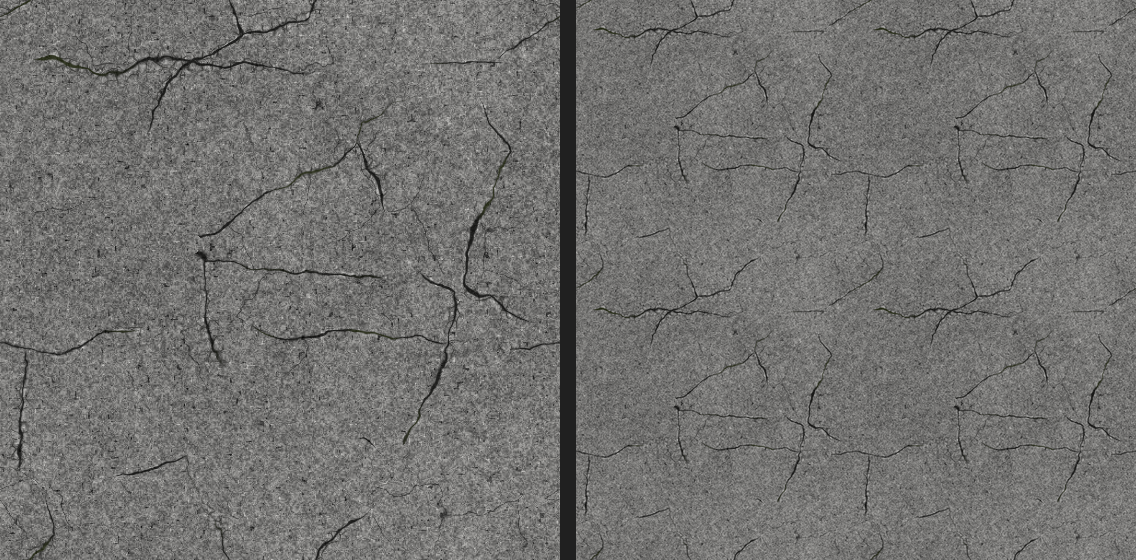
Left, the tile; right, the same tile 2 across and 2 down.
Give the GLSL for this texture, as a WebGL 2 fragment shader.

```glsl
#version 300 es
precision highp float;
// Weathered grey concrete with branching cracks, crumbled edges and pale scratches; tiles.
uniform vec2 u_resolution;
out vec4 fragColor;

// Three random values for a lattice cell that repeats every n cells.
vec3 hashCell(vec2 cell, vec2 n, float seed) {
  uvec3 v = uvec3(vec3(floor(mod(cell + 0.5, n)), seed + n.x));
  v = v * 1664525u + 1013904223u;
  v.x += v.y * v.z; v.y += v.z * v.x; v.z += v.x * v.y;
  v ^= v >> 16u;
  v.x += v.y * v.z; v.y += v.z * v.x; v.z += v.x * v.y;
  return vec3(v >> 8u) / 16777216.0;
}

float noise(vec2 uv, float n, float seed) {
  vec2 p = uv * n, c = floor(p), f = p - c;
  f = f * f * (3.0 - 2.0 * f);
  float a = hashCell(c, vec2(n), seed).x;
  float b = hashCell(c + vec2(1, 0), vec2(n), seed).x;
  float d = hashCell(c + vec2(0, 1), vec2(n), seed).x;
  float e = hashCell(c + vec2(1, 1), vec2(n), seed).x;
  return mix(mix(a, b, f.x), mix(d, e, f.x), f.y);
}

float fbm(vec2 uv, float n, float seed) {
  float sum = 0.0, gain = 0.5;
  for (int i = 0; i < 4; i++) {
    sum += gain * noise(uv, n, seed);
    n *= 2.0;
    gain *= 0.5;
  }
  return sum / 0.9375;
}

// Distance to the borders of scattered cells; only a share of the borders exists.
float borderDistance(vec2 uv, vec2 n, float keep, float seed) {
  vec2 base = floor(uv * n), nearCell = base, nearPos = vec2(0);
  float best = 9.0;
  for (int k = 0; k < 9; k++) {
    vec2 c = base + vec2(k % 3 - 1, k / 3 - 1);
    vec2 r = (c + 0.1 + 0.8 * hashCell(c, n, seed).xy) / n - uv;
    if (dot(r, r) < best) { best = dot(r, r); nearCell = c; nearPos = r; }
  }
  float d = 1.0;
  for (int k = 0; k < 25; k++) {
    vec2 c = nearCell + vec2(k % 5 - 2, k / 5 - 2);
    if (c == nearCell) continue;
    vec2 pairKey = mod(c, n) + mod(nearCell, n);
    if (hashCell(pairKey, 2.0 * n, seed + 7.0).z > keep) continue;
    vec2 r = (c + 0.1 + 0.8 * hashCell(c, n, seed).xy) / n - uv;
    d = min(d, dot(0.5 * (r + nearPos), normalize(r - nearPos)));
  }
  return d;
}

// Long crack running across the whole width, closing up here and there.
float longCrack(vec2 p, float height, float seed) {
  float gap = max(0.0, noise(vec2(p.x, 0.0), 6.0, seed) - 0.62);
  return abs(fract(p.y - height + 0.5) - 0.5) + 0.03 * gap;
}

float line(float d, float width, float soft) {
  return 1.0 - smoothstep(width - soft, width + soft, d);
}

// Short, slightly curved pale scratches.
float scratches(vec2 uv, float soft) {
  float sum = 0.0;
  vec2 n = vec2(8), base = floor(uv * n);
  for (int k = 0; k < 9; k++) {
    vec2 c = base + vec2(k % 3 - 1, k / 3 - 1);
    vec3 h = hashCell(c, n, 31.0), g = hashCell(c, n, 32.0);
    vec2 q = uv - (c + h.xy) / n;
    float a = (h.z - 0.5) * 2.2, len = 0.008 + 0.025 * g.y;
    q = mat2(cos(a), -sin(a), sin(a), cos(a)) * q;
    q.y += 0.002 * sin(q.x * 130.0 + g.z * 6.0);
    float d = length(vec2(max(abs(q.x) - len, 0.0), q.y));
    sum = max(sum, step(g.x, 0.4) * line(d, 0.0005, soft));
  }
  return sum;
}

void main() {
  vec2 uv = gl_FragCoord.xy / u_resolution;
  float soft = max(0.0013, 0.8 / min(u_resolution.x, u_resolution.y));

  // Jagged domain for the cracks
  vec2 bend = vec2(fbm(uv, 5.0, 1.0), fbm(uv, 5.0, 2.0)) - 0.5;
  vec2 jag = vec2(fbm(uv, 32.0, 3.0), fbm(uv, 32.0, 4.0)) - 0.5;
  vec2 p = uv + 0.11 * bend + 0.016 * jag;

  // Concrete: broad stains, then grain of several sizes
  float tone = 0.465 + 0.11 * (fbm(uv, 6.0, 5.0) - 0.5) + 0.09 * (noise(uv, 90.0, 6.0) - 0.5);
  tone += 0.24 * (noise(uv + 0.0006, 512.0, 8.0) - 0.5);
  tone += 0.17 * (noise(uv, 256.0, 9.0) - 0.5);
  tone -= 0.22 * smoothstep(0.86, 0.97, noise(uv, 170.0, 10.0));
  tone += 0.18 * smoothstep(0.88, 0.98, noise(uv, 190.0, 11.0));
  vec3 color = tone * vec3(1.0, 0.995, 0.98);

  // Hairline cracks and scratches
  float hair = borderDistance(p + 0.012 * jag, vec2(9, 8), 0.5, 12.0);
  float hairFade = smoothstep(0.35, 0.7, noise(uv, 11.0, 13.0));
  color *= 1.0 - 0.55 * hairFade * line(hair, 0.0007, soft);
  color = mix(color, vec3(0.66, 0.65, 0.63), 0.6 * scratches(uv + 0.006 * jag, soft));

  // Main cracks
  float branch = borderDistance(p, vec2(3, 4), 0.52, 14.0);
  branch += 0.02 * max(0.0, noise(uv, 7.0, 15.0) - 0.65);
  float crack = min(branch, min(longCrack(p, 0.39, 16.0), longCrack(p, 0.89, 17.0)));

  // Crumbled stones beside them
  float rubble = smoothstep(0.52, 0.68, noise(uv, 7.0, 18.0)) * (1.0 - smoothstep(0.007, 0.017, crack));
  float stone = borderDistance(uv + 0.02 * jag, vec2(56), 0.85, 19.0);
  color += 0.05 * rubble * smoothstep(0.002, 0.006, stone);
  color = mix(color, vec3(0.15, 0.15, 0.14), 0.75 * rubble * line(stone, 0.0009, soft));

  // Chipped pale rim, soft shade and dark mossy core
  float chips = smoothstep(0.62, 0.85, noise(uv, 100.0, 20.0));
  color += 0.16 * chips * line(crack, 0.006, 0.002);
  color *= 1.0 - 0.22 * line(crack, 0.003, 0.003);
  float width = mix(0.0004, 0.0032, noise(uv, 12.0, 21.0)) * mix(0.6, 1.3, noise(uv, 80.0, 22.0));
  float moss = smoothstep(0.6, 0.8, noise(uv, 9.0, 23.0));
  vec3 core = mix(vec3(0.1, 0.1, 0.095), vec3(0.16, 0.18, 0.1), moss) + 0.25 * (tone - 0.46);
  color = mix(color, core, 0.92 * line(crack, width, soft));

  fragColor = vec4(clamp(color, 0.0, 1.0), 1.0);
}
```
